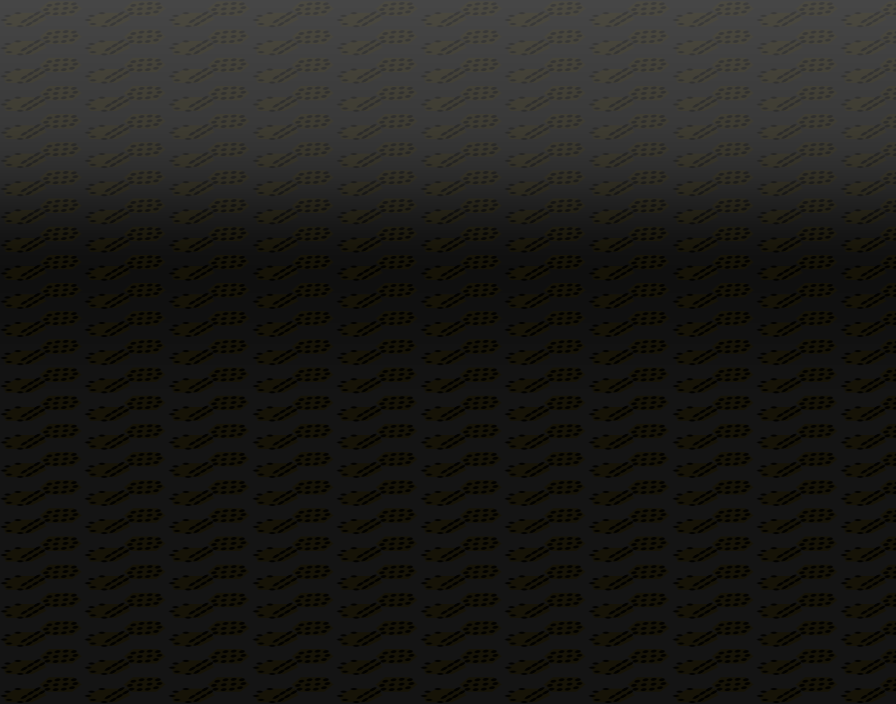
Reproduce this pattern procedurally as a Shadertoy shader.

```glsl
float ellipse(vec2 p, vec2 radius) {
    return (length(p / radius) - 1.0) * min(radius.x, radius.y);
}

// Flat six-sided outline, slanted sideways
float dieBody(vec2 p, vec2 halfSize, float slant) {
    p.x -= slant * p.y;
    vec2 q = abs(p) / halfSize;
    return (max(q.y, q.x + 0.4 * q.y) - 1.0) * halfSize.y;
}

float tiltedPip(vec2 p, vec2 radius, float tilt) {
    p.y -= tilt * p.x;
    return ellipse(p, radius);
}

// Left die: plain top, thin pips along the rim, bold ones on the right face
float leftPips(vec2 p) {
    float d = 1e3;
    for (int i = 0; i < 5; i++) {
        float angle = 1.9 + 0.65 * float(i);
        vec2 rim = vec2(17.5, 5.8) * vec2(cos(angle), sin(angle));
        d = min(d, ellipse(p - rim, vec2(2.5, 0.9)));
    }
    for (int i = 0; i < 3; i++) {
        for (int j = 0; j < 2; j++) {
            vec2 pip = vec2(4.0, -3.8) + float(i) * vec2(5.4, 3.2) + float(j) * vec2(-4.2, 2.6);
            d = min(d, tiltedPip(p - pip, vec2(2.9, 1.25), 0.45));
        }
    }
    return d;
}

// Right die: an arched row over two sagging rows
float rightPips(vec2 p) {
    float d = 1e3;
    for (int row = -1; row <= 1; row++) {
        for (int col = 0; col < 4; col++) {
            float r = float(row);
            float x = (float(col) - 1.5) * (8.4 - 1.4 * abs(r));
            vec2 pip = vec2(x + 0.8 * r, 4.3 * r + 0.06 * x - 0.008 * r * x * x);
            d = min(d, tiltedPip(p - pip, vec2(2.4, 1.2), 0.12));
        }
    }
    return d;
}

void mainImage(out vec4 fragColor, in vec2 fragCoord) {
    vec2 uv = fragCoord / iResolution.xy;
    float depth = 1.0 - uv.y;

    // Tiles counted from the upper left, y pointing up within each
    vec2 tile = mod(vec2(uv.x, depth) * vec2(768.0, 603.0), vec2(72.0, 24.12));
    vec2 left = (tile - vec2(21.0, 16.8)) * vec2(1.0, -1.0);
    vec2 right = (tile - vec2(52.0, 7.4)) * vec2(1.0, -1.0);
    float blur = 0.6 * 768.0 / iResolution.x;

    float body = min(dieBody(left, vec2(18.5, 5.9), 0.8),
                     dieBody(right, vec2(17.8, 6.2), 0.1));
    float pips = min(leftPips(left), rightPips(right));

    vec3 color = vec3(0.06 + 0.019 * smoothstep(0.39, 0.6, depth));
    color = mix(color, vec3(0.085, 0.075, 0.028), smoothstep(blur, -blur, body));
    color = mix(color, vec3(0.008, 0.007, 0.003), smoothstep(blur, -blur, pips));

    // Glossy sheen over the upper part
    float sheen = mix(0.23, 0.165, min(depth / 0.2, 1.0));
    sheen *= 1.0 - smoothstep(0.17, 0.385, depth);
    fragColor = vec4(mix(color, vec3(1.0), sheen), 1.0);
}
```
